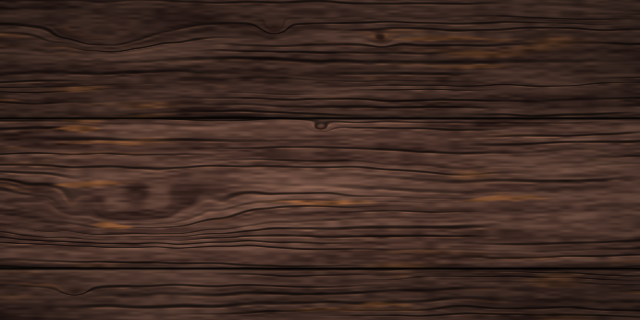
Give the GLSL for this texture, as a WebGL 2 fragment shader.

```glsl
#version 300 es
precision highp float;
// Dark weathered planks: three horizontal boards parted by narrow seams.
// A height field bent around knots gives the growth rings; stretched noise
// adds fibres, cracks and amber streaks, and a soft vignette shades the wood.
uniform vec2 u_resolution;
out vec4 fragColor;

const float PLANK_HEIGHT = 0.469;
const float FIRST_SEAM = 0.161;

float hash(vec2 p) {
  return fract(sin(dot(p, vec2(127.1, 311.7))) * 43758.5453);
}

float noise(vec2 p) {
  vec2 i = floor(p), f = fract(p);
  f = f * f * (3.0 - 2.0 * f);
  return mix(mix(hash(i), hash(i + vec2(1, 0)), f.x),
             mix(hash(i + vec2(0, 1)), hash(i + vec2(1, 1)), f.x), f.y);
}

float fbm(vec2 p) {
  float sum = 0.0, amp = 0.5;
  for (int i = 0; i < 4; i++) {
    sum += amp * noise(p);
    p = p * 2.03 + 17.3;
    amp *= 0.5;
  }
  return sum / 0.9375;
}

float plankIndex(float y) {
  return floor((y - FIRST_SEAM) / PLANK_HEIGHT);
}

// Grain height in x, darkness of the knot hearts in y.
vec2 grainField(vec2 p, float plank) {
  // Knots: centre, then half extents.
  vec4 knots[6] = vec4[6](
    vec4(0.40, 0.335, 0.300, 0.075), vec4(0.34, 0.890, 0.170, 0.055),
    vec4(1.00, 0.597, 0.035, 0.018), vec4(1.19, 0.877, 0.040, 0.020),
    vec4(0.855, 0.910, 0.040, 0.028), vec4(0.235, 0.090, 0.045, 0.020));
  float height = p.y + 0.05 * (fbm(vec2(p.x * 1.3, p.y * 4.0 + plank * 9.0)) - 0.5)
               + 0.007 * (noise(vec2(p.x * 9.0, p.y * 22.0)) - 0.5);
  float heart = 0.0;
  for (int i = 0; i < 6; i++) {
    vec4 k = knots[i];
    float same = 1.0 - step(0.5, abs(plankIndex(k.y) - plank));
    vec2 d = (p - k.xy) / k.zw;
    d += 0.35 * (vec2(noise(p * 14.0), noise(p * 14.0 + 31.0)) - 0.5);
    height += same * 1.5 * k.w * exp(-dot(d, d));
    heart += same * exp(-dot(d, d) * 3.0) * smoothstep(0.2, 0.04, k.z);
  }
  return vec2(height, heart);
}

// Long amber splinters, lens shaped with ragged edges.
float splinters(vec2 p) {
  // Each: centre, half length.
  vec3 streaks[7] = vec3[7](
    vec3(1.00, 0.365, 0.19), vec3(1.58, 0.377, 0.15), vec3(0.29, 0.425, 0.13),
    vec3(0.35, 0.292, 0.07), vec3(1.42, 0.875, 0.20), vec3(0.24, 0.597, 0.08),
    vec3(1.18, 0.050, 0.12));
  float sum = 0.0;
  float ragged = noise(p * vec2(18.0, 90.0));
  for (int i = 0; i < 7; i++) {
    vec3 s = streaks[i];
    float along = (p.x - s.x) / s.z;
    float bend = 0.016 * (noise(vec2(p.x * 7.0, s.y * 40.0)) - 0.5);
    float width = 0.011 * (1.0 - along * along) * (0.4 + ragged);
    sum += smoothstep(0.004, -0.006, abs(p.y - s.y - bend) - width);
  }
  return min(sum, 1.0);
}

void main() {
  vec2 p = gl_FragCoord.xy / u_resolution.y;
  p.x *= 2.0 * u_resolution.y / u_resolution.x;
  float plank = plankIndex(p.y);
  vec2 field = grainField(p, plank);
  float h = field.x + plank * 3.7;

  // Broad bands, growth layers and fine fibres.
  float fibre = noise(vec2(p.x * 26.0, p.y * 140.0));
  float tone = 0.47 + 0.42 * (noise(vec2(p.x * 1.8, h * 26.0)) - 0.5)
             + 0.38 * (noise(vec2(p.x * 5.0, h * 85.0)) - 0.5)
             + 0.34 * (fibre - 0.5)
             + 0.40 * (fbm(p * vec2(2.2, 5.0) + plank * 5.0) - 0.5);
  vec3 wood = mix(vec3(0.12, 0.07, 0.06), vec3(0.42, 0.30, 0.25), clamp(tone, 0.0, 1.1));

  // Dark ring lines of uneven strength, each with a warm lower lip.
  float ring = h * 46.0 + 1.6 * noise(vec2(p.x * 0.6, h * 15.0));
  float offset = fract(ring) - 0.5;
  float strength = smoothstep(0.25, 0.75, noise(vec2(p.x * 2.3, floor(ring) * 7.3)));
  float blur = 0.1 + 0.5 * fwidth(h) * 46.0;
  float crack = smoothstep(blur + 0.1, 0.02, abs(offset)) * strength;
  float lip = smoothstep(0.2, 0.0, abs(offset + 0.24)) * strength;
  wood += vec3(0.10, 0.06, 0.03) * lip * fibre;
  wood *= 1.0 - 0.62 * crack;

  // Amber wear, both scattered and in splinters.
  float patches = smoothstep(0.48, 0.72, fbm(p * vec2(2.5, 7.0) + 40.0));
  float worn = smoothstep(0.62, 0.9, noise(vec2(p.x * 4.0, h * 60.0))) * patches;
  float amber = max(0.6 * worn, 0.7 * splinters(p));
  wood = mix(wood, vec3(0.47, 0.29, 0.16) * (0.65 + 0.5 * fibre), amber);
  wood = mix(wood, vec3(0.15, 0.08, 0.06), 0.65 * min(field.y, 1.0));

  // Board brightness and vignette.
  vec2 q = (p - vec2(0.9, 0.45)) / vec2(1.5, 0.8);
  wood *= (plank == 0.0 ? 1.08 : 0.90) * (1.16 - 0.48 * dot(q, q));

  // Seams: dark gap, soft shadow above, worn bright edge below.
  float fromSeam = (fract((p.y - FIRST_SEAM) / PLANK_HEIGHT + 0.5) - 0.5) * PLANK_HEIGHT;
  float edge = smoothstep(0.006, 0.0, abs(fromSeam + 0.009));
  wood += vec3(0.09, 0.06, 0.04) * edge * noise(vec2(p.x * 12.0, plank));
  wood *= 1.0 - 0.3 * smoothstep(0.02, 0.0, abs(fromSeam - 0.004));
  wood *= mix(0.16, 1.0, smoothstep(0.001, 0.0055, abs(fromSeam)));

  fragColor = vec4(wood, 1.0);
}
```
